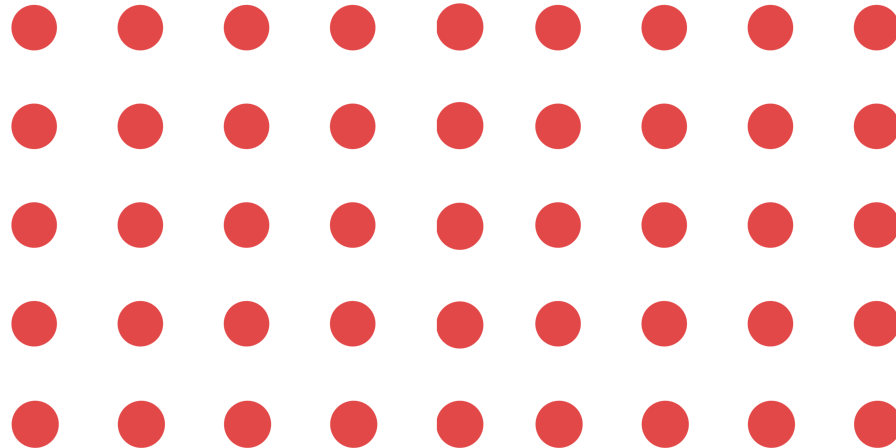
Give the GLSL for this pattern, as a WebGL 1 fragment shader.

```glsl
precision highp float;

uniform vec2 u_resolution;

const vec3 PAPER = vec3(1.0);
const vec3 DOT_RED = vec3(0.886, 0.281, 0.281);

// Lengths are fractions of the canvas height
const vec2 FIRST_DOT = vec2(0.0763, 0.0617);
const vec2 SPACING = vec2(0.2370, 0.2203);
const float RADIUS = 0.0508;
const float SEAM_GROWTH = 0.0018;
const float SEAM_COLUMN = 4.0;
const float SEAM_ROW = 4.0;

float isIndex(float index, float target) {
    return 1.0 - step(0.5, abs(index - target));
}

// Small shifts where the tiles join
vec2 seamOffset(vec2 cell, float inColumn, float inRow) {
    float pastSeam = step(SEAM_COLUMN + 0.5, cell.x);
    float columnDrift = mix(-0.0016, 0.0028, step(1.5, cell.y));
    vec2 offset = vec2(-0.0156 * pastSeam, 0.0);
    offset += inColumn * vec2(0.0021, columnDrift * (1.0 - inRow));
    offset += inRow * vec2(0.0023 * (1.0 - inColumn), 0.0042);
    return offset;
}

// Disc with its left side trimmed flat
float trimmedDisc(vec2 p, float radius, float leftExtent) {
    return max(length(p) - radius, -p.x - leftExtent);
}

float dotGrid(vec2 p) {
    vec2 cell = floor((p - FIRST_DOT) / SPACING + 0.5);
    float inColumn = isIndex(cell.x, SEAM_COLUMN);
    float inRow = isIndex(cell.y, SEAM_ROW);
    vec2 center = FIRST_DOT + cell * SPACING + seamOffset(cell, inColumn, inRow);
    float radius = RADIUS + SEAM_GROWTH * max(inColumn, inRow);
    float leftExtent = radius - 0.0014 * inColumn;
    return trimmedDisc(p - center, radius, leftExtent);
}

void main() {
    vec2 p = gl_FragCoord.xy / u_resolution.y;
    p.y = 1.0 - p.y;

    // Edge softened over about one and a half pixels
    float edge = 0.75 / u_resolution.y;
    float coverage = 1.0 - smoothstep(-edge, edge, dotGrid(p));
    gl_FragColor = vec4(mix(PAPER, DOT_RED, coverage), 1.0);
}
```
